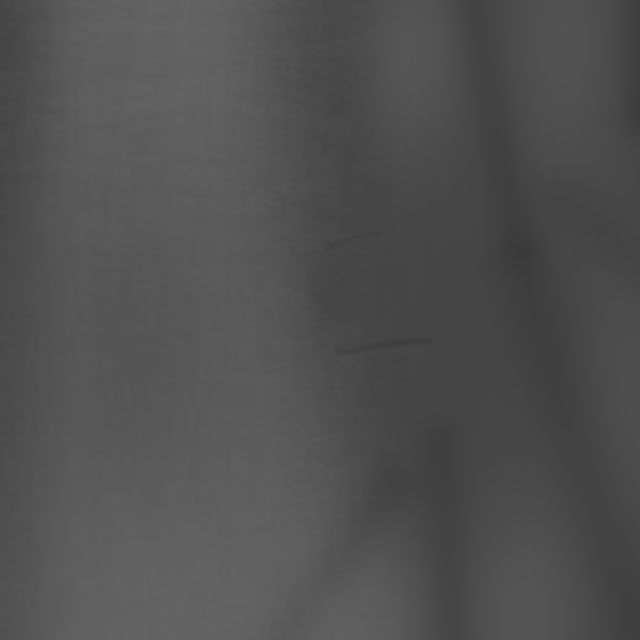
Give the GLSL for this texture, as a Shadertoy shader.

```glsl
float hash(vec2 cell) {
    vec3 q = fract(vec3(cell.xyx) * 0.1031);
    q += dot(q, q.yzx + 33.33);
    return fract((q.x + q.y) * q.z);
}

// Smooth value noise in -1..1
float noise(vec2 p) {
    vec2 cell = floor(p);
    vec2 f = fract(p);
    f = f * f * (3.0 - 2.0 * f);
    float low = mix(hash(cell), hash(cell + vec2(1, 0)), f.x);
    float high = mix(hash(cell + vec2(0, 1)), hash(cell + vec2(1, 1)), f.x);
    return 2.0 * mix(low, high, f.y) - 1.0;
}

// Soft elliptical patch
float glow(vec2 p, vec2 center, vec2 radius) {
    vec2 d = (p - center) / radius;
    return exp(-dot(d, d));
}

// Soft streak along a segment
float streak(vec2 p, vec2 a, vec2 b, float width) {
    vec2 along = b - a;
    float t = clamp(dot(p - a, along) / dot(along, along), 0.0, 1.0);
    float d = length(p - a - along * t) / width;
    return exp(-d * d);
}

// Edge of the broad lit fold, curving right toward the bottom
float foldEdge(float y) {
    float drop = 1.0 - y;
    return 0.46 + 0.18 * drop * drop;
}

// Broad light and shade of the hanging cloth
float drapery(vec2 p) {
    float edge = foldEdge(p.y);
    float lit = 1.0 - smoothstep(edge - 0.14, edge + 0.10, p.x);
    float shade = mix(0.27, 0.352, lit);
    shade -= mix(0.05, 0.085, p.y) * (1.0 - smoothstep(-0.02, 0.14, p.x));

    // Lit patches on the left fold
    shade += 0.035 * glow(p, vec2(0.28, 1.0), vec2(0.16, 0.28));
    shade += 0.036 * glow(p, vec2(0.30, 0.03), vec2(0.30, 0.24));
    shade -= 0.022 * glow(p, vec2(0.20, 0.45), vec2(0.11, 0.22));

    // Lit patches between the right folds
    shade += 0.065 * glow(p, vec2(0.645, 0.92), vec2(0.085, 0.18));
    shade += 0.050 * glow(p, vec2(0.88, 0.94), vec2(0.10, 0.25));
    shade += 0.035 * glow(p, vec2(0.99, 0.38), vec2(0.10, 0.24));
    shade += 0.062 * glow(p, vec2(0.82, 0.03), vec2(0.10, 0.19));
    shade += 0.030 * glow(p, vec2(0.61, 0.06), vec2(0.07, 0.14));

    // Dark valleys
    shade -= 0.030 * streak(p, vec2(0.73, 1.04), vec2(0.81, 0.62), 0.035);
    shade -= 0.030 * streak(p, vec2(0.82, 0.58), vec2(0.99, 0.02), 0.050);
    shade -= 0.022 * streak(p, vec2(0.88, 0.69), vec2(1.03, 0.57), 0.045);
    shade -= 0.045 * streak(p, vec2(1.01, 1.0), vec2(1.01, 0.82), 0.040);
    shade -= 0.025 * streak(p, vec2(0.69, 0.31), vec2(0.71, -0.02), 0.035);
    shade -= 0.030 * streak(p, vec2(0.61, 0.24), vec2(0.44, 0.0), 0.040);
    shade -= 0.022 * glow(p, vec2(0.51, 0.54), vec2(0.035, 0.06));
    return shade;
}

// Fine sideways wrinkles with a faint upright weave
float weave(vec2 p) {
    float bend = 0.012 * noise(p * vec2(9.0, 6.0));
    vec2 q = p + vec2(0.0, bend);
    float wrinkles = 0.6 * noise(q * vec2(13.0, 75.0));
    wrinkles += 0.4 * noise(q * vec2(32.0, 130.0) + 17.0);
    float threads = noise(p * vec2(110.0, 18.0) + 41.0);
    float grain = noise(p * vec2(120.0, 150.0) + 73.0);
    float nearEdge = exp(-pow((p.x - foldEdge(p.y)) / 0.10, 2.0));
    float upperLeft = smoothstep(0.45, 0.95, p.y) * (1.0 - smoothstep(0.3, 0.52, p.x));
    float cover = 1.0 - smoothstep(0.45, 0.75, p.x);
    float wrinkleGain = 0.003 + 0.009 * max(0.75 * nearEdge, upperLeft);
    return cover * (wrinkleGain * wrinkles + 0.003 * threads
        + (0.003 + 0.004 * nearEdge) * grain) + 0.0012 * threads;
}

// Thin creases crossing the shaded fold
float creases(vec2 p) {
    vec2 q = p + vec2(0.0, 0.004 * noise(p * 22.0));
    float depth = 0.028 * streak(q, vec2(0.53, 0.452), vec2(0.67, 0.466), 0.005);
    depth += 0.018 * streak(q, vec2(0.51, 0.612), vec2(0.59, 0.637), 0.004);
    float rim = 0.010 * streak(q, vec2(0.54, 0.442), vec2(0.66, 0.455), 0.006);
    return rim - depth;
}

void mainImage(out vec4 fragColor, in vec2 fragCoord) {
    vec2 p = fragCoord / iResolution.xy;
    float gray = drapery(p) + weave(p) + creases(p);
    fragColor = vec4(vec3(gray), 1.0);
}
```
